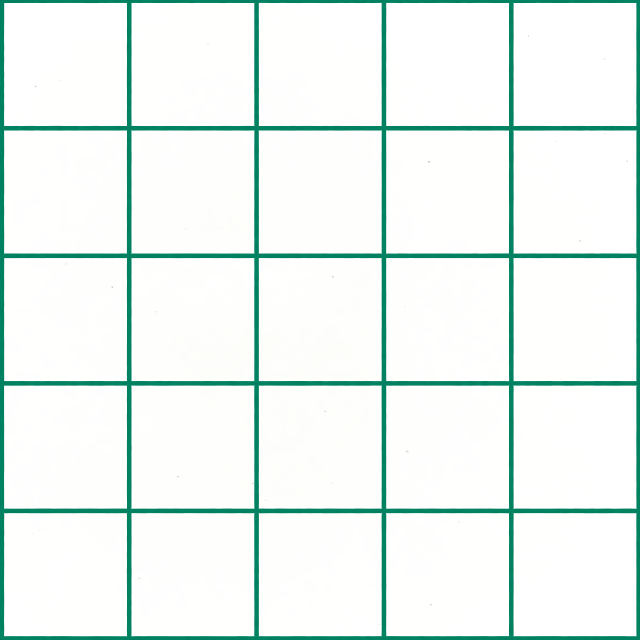
Write a WebGL 2 fragment shader that draws this pattern.

```glsl
#version 300 es
precision highp float;
// Five by five square grid of green rules on white paper.
// Rules are distances to the nearest grid line; the paper carries a faint
// cream mottling and sparse dust specks from hashed cells.

#define REPEATS 5.0
#define PITCH vec2(0.1990, 0.1993)
#define ORIGIN vec2(0.0029, 0.0024)
#define LINE_WIDTH 0.0071
#define INK vec3(0.0, 0.506, 0.378)
#define PAPER vec3(1.0)
#define CREAM vec3(0.990, 0.990, 0.975)
#define DUST vec3(0.55, 0.54, 0.50)
#define DUST_CELLS 26.0
#define DUST_CHANCE 0.05
#define EDGE_WOBBLE 0.0003

uniform vec2 u_resolution;
out vec4 fragColor;

float hash(vec2 p) {
    vec3 q = fract(vec3(p.xyx) * 0.1031);
    q += dot(q, q.yzx + 33.33);
    return fract((q.x + q.y) * q.z);
}

float valueNoise(vec2 p) {
    vec2 cell = floor(p);
    vec2 f = fract(p);
    f = f * f * (3.0 - 2.0 * f);
    float low = mix(hash(cell), hash(cell + vec2(1.0, 0.0)), f.x);
    float high = mix(hash(cell + vec2(0.0, 1.0)), hash(cell + 1.0), f.x);
    return mix(low, high, f.y);
}

// Distance on each axis to the nearest rule.
vec2 ruleDistance(vec2 uv) {
    vec2 index = clamp(round((uv - ORIGIN) / PITCH), 0.0, REPEATS);
    return abs(uv - ORIGIN - index * PITCH);
}

// Small, faint, slightly stretched specks in a few of the cells.
float dustCoverage(vec2 uv, float pixel) {
    vec2 cell = floor(uv * DUST_CELLS);
    float present = step(hash(cell + 7.0), DUST_CHANCE);
    vec2 spot = 0.2 + 0.6 * vec2(hash(cell + 31.0), hash(cell + 57.0));
    vec2 offset = uv - (cell + spot) / DUST_CELLS;
    offset.x *= mix(0.6, 1.4, hash(cell + 83.0));
    float radius = mix(0.0004, 0.0011, hash(cell + 101.0));
    float edge = max(pixel, 0.0008);
    float strength = mix(0.1, 0.8, pow(hash(cell + 127.0), 3.0));
    return present * strength * (1.0 - smoothstep(radius - 0.5 * edge, radius + edge, length(offset)));
}

void main() {
    vec2 uv = gl_FragCoord.xy / u_resolution;
    float pixel = 1.0 / min(u_resolution.x, u_resolution.y);

    // Paper: broad mottling, strongest left of centre, with fine grain
    float tint = valueNoise(uv * 9.0) * 0.6 + valueNoise(uv * 70.0) * 0.4;
    float patchFade = exp(-7.0 * dot(uv - vec2(0.4, 0.45), uv - vec2(0.4, 0.45)));
    vec3 color = mix(PAPER, CREAM, tint * patchFade);
    color = mix(color, DUST, dustCoverage(uv, pixel));

    // Rules: antialiased bands with a barely uneven printed edge
    vec2 distances = ruleDistance(uv);
    float wobble = EDGE_WOBBLE * (valueNoise(uv * 120.0) - 0.5);
    float soft = max(pixel, 0.0012);
    vec2 bands = clamp(0.5 + (0.5 * LINE_WIDTH + wobble - distances) / soft, 0.0, 1.0);
    vec3 ink = INK + 0.016 * (valueNoise(uv * 160.0) - 0.5);
    color = mix(color, ink, max(bands.x, bands.y));

    fragColor = vec4(color, 1.0);
}
```
